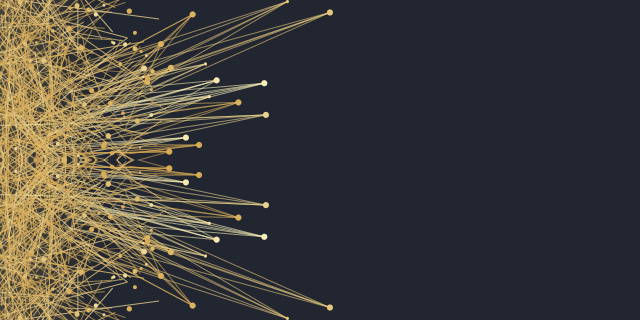
A Shadertoy shader for this background:

```glsl
// Draws a mirrored burst of golden threads and beads growing from the left edge over dark slate.

const vec3 SLATE = vec3(0.13, 0.15, 0.19);
const vec3 GOLD = vec3(0.85, 0.67, 0.33);
const vec3 PALE = vec3(0.97, 0.94, 0.72);

const int THREADS = 460;
const int BEADS = 60;
const int TIPS = 15;
const int LARGE_TIPS = 12;
const int FAN = 5;
const float TANGLE_WIDTH = 0.0027;
const float FAN_WIDTH = 0.0019;

// Outer tips: x, height above or below the axis, paleness
const vec3 TIP[TIPS] = vec3[TIPS](
    vec3(1.031, 0.461, 0.4), vec3(0.602, 0.455, 0.1), vec3(0.677, 0.249, 0.9),
    vec3(0.826, 0.240, 1.0), vec3(0.745, 0.180, 0.1), vec3(0.831, 0.141, 0.6),
    vec3(0.581, 0.070, 0.9), vec3(0.622, 0.047, 0.0), vec3(0.503, 0.362, 0.1),
    vec3(0.534, 0.288, 0.2), vec3(0.450, 0.286, 0.6), vec3(0.529, 0.026, 0.0),
    vec3(0.898, 0.495, 0.4), vec3(0.642, 0.300, 0.6), vec3(0.654, 0.198, 0.8));

// Four random values from one seed, without sine
vec4 hash4(float seed) {
    vec4 p = fract(vec4(seed) * vec4(0.1031, 0.1030, 0.0973, 0.1099));
    p += dot(p, p.wzxy + 33.33);
    return fract((p.xxyz + p.yzzw) * p.zywx);
}

float segmentDistance(vec2 p, vec2 a, vec2 b) {
    vec2 pa = p - a, ba = b - a;
    return length(pa - ba * clamp(dot(pa, ba) / dot(ba, ba), 0.0, 1.0));
}

// Coverage of a thread, kept even when it is thinner than a pixel
float thread(vec2 p, vec2 a, vec2 b, float width, float pixel) {
    float drawn = max(width, pixel);
    float d = segmentDistance(p, a, b);
    return clamp((0.5 * drawn - d) / pixel + 0.5, 0.0, 1.0) * width / drawn;
}

float disc(vec2 p, vec2 center, float radius, float pixel) {
    return clamp((radius - length(p - center)) / pixel + 0.5, 0.0, 1.0);
}

vec3 tint(float paleness) {
    return mix(GOLD, PALE, paleness);
}

// Dense tangle of threads near the left edge, thinning outward
vec3 addTangle(vec3 color, vec2 p, float pixel) {
    for (int i = 0; i < THREADS; i++) {
        vec4 h = hash4(float(i) * 7.31 + 3.7);
        vec2 a = vec2(mix(-0.15, 0.28, h.x), mix(-0.2, 0.65, h.y));
        float reach = mix(0.0, 0.30, h.z) + 0.24 * pow(h.z, 8.0);
        vec2 b = vec2(reach, a.y + 0.7 * (h.w - 0.5));
        float paleness = fract(h.x * 37.0 + h.w * 11.0);
        float width = TANGLE_WIDTH * mix(0.6, 1.0, fract(h.y * 53.0));
        color = mix(color, tint(0.7 * paleness * paleness), thread(p, a, b, width, pixel));
    }
    return color;
}

// Threads that spread from one tip back into the tangle
vec3 addFan(vec3 color, vec2 p, vec3 tip, float seed, float pixel) {
    for (int i = 0; i < FAN; i++) {
        vec4 h = hash4(seed + float(i) * 5.17);
        float spread = (float(i) + h.y) / float(FAN);
        float rootY = tip.y * mix(0.25, 1.05 - 0.8 * tip.y, spread);
        vec2 root = vec2(mix(0.15, 0.42, h.x), rootY + 0.06 * (h.z - 0.5));
        color = mix(color, tint(tip.z), thread(p, root, tip.xy, FAN_WIDTH, pixel));
    }
    return color;
}

// Small beads scattered through the tangle
vec3 addBeads(vec3 color, vec2 p, float pixel) {
    for (int i = 0; i < BEADS; i++) {
        vec4 h = hash4(float(i) * 9.73 + 411.3);
        vec2 center = vec2(0.48 * h.x, 0.5 * h.y);
        float radius = mix(0.003, 0.009, h.z);
        color = mix(color, tint(0.8 * h.w * h.w), disc(p, center, radius, pixel));
    }
    return color;
}

void mainImage(out vec4 fragColor, in vec2 fragCoord) {
    float pixel = 1.0 / iResolution.y;
    vec2 p = fragCoord * pixel;
    p.y = abs(p.y - 0.5);

    // Slate ground with a faint golden haze at the left
    vec3 color = mix(SLATE, GOLD, 0.2 * (1.0 - smoothstep(0.0, 0.34, p.x)));

    // Fans behind the tangle, then the beads on top
    if (p.x < 1.1) {
        for (int i = 0; i < TIPS; i++) {
            color = addFan(color, p, TIP[i], float(i) * 61.7 + 19.0, pixel);
        }
        color = addTangle(color, p, pixel);
        color = addBeads(color, p, pixel);
        for (int i = 0; i < TIPS; i++) {
            float radius = i < LARGE_TIPS ? 0.0095 : 0.005;
            color = mix(color, tint(TIP[i].z), disc(p, TIP[i].xy, radius, pixel));
        }
    }
    fragColor = vec4(color, 1.0);
}
```
